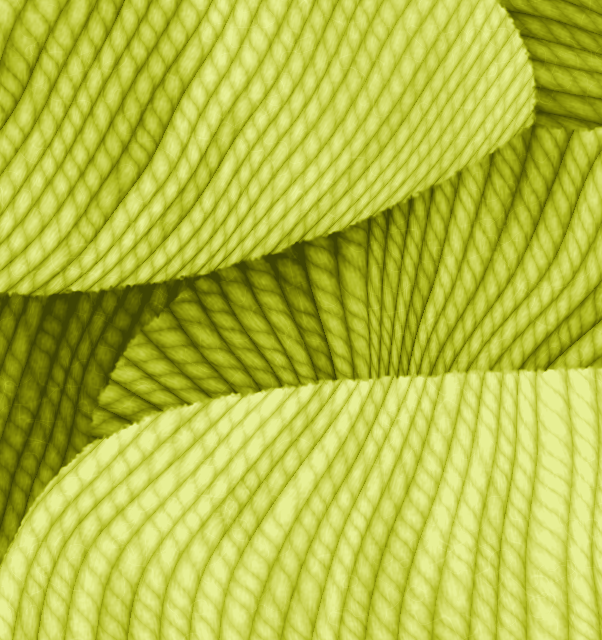
This texture is drawn by a Shadertoy shader. Its source:

```glsl
// Overlapping skeins of twisted lime-green wool yarn with soft shadows between them.

float hash(vec2 p) {
    p = fract(p * vec2(0.1031, 0.1137));
    p += dot(p, p.yx + 33.33);
    return fract((p.x + p.y) * p.x * 7.31 + p.y * 5.17);
}

float noise(vec2 p) {
    vec2 i = floor(p), f = fract(p);
    f = f * f * (3.0 - 2.0 * f);
    return mix(mix(hash(i), hash(i + vec2(1, 0)), f.x),
               mix(hash(i + vec2(0, 1)), hash(i + vec2(1, 1)), f.x), f.y);
}

// Relief of plied yarn: q.x counts strands, q.y counts twists along them.
float yarn(vec2 q, float seed) {
    q.x += 0.5 * (noise(q * vec2(0.6, 0.16) + seed) - 0.5);
    float id = floor(q.x), across = q.x - id - 0.5;
    float pick = hash(vec2(id + 40.0, seed));
    float body = pow(max(1.0 - 3.8 * across * across, 0.0), 0.65);
    float wobble = 1.1 * noise(vec2(id * 3.7 + seed, q.y * 0.45));
    float phase = q.y + across * (0.75 + 2.2 * across * across) + pick * 5.0 + wobble;
    float ply = pow(abs(sin(3.14159 * phase)), 0.8);
    float lit = body * mix(0.6, 1.05, ply) - 0.72;
    float fibre = noise(vec2(q.x * 9.0 + phase * 4.0, q.y * 2.5 - across * 6.0)) - 0.5;
    // Some strands sink, leaving a broad dark furrow
    float sunk = smoothstep(0.6, 0.85, noise(vec2(id * 2.3 + seed, q.y * 0.09)));
    return lit + 0.2 * fibre + 0.16 * (pick - 0.5) - 0.24 * sunk - 0.12 * across;
}

// Thin, curling stray fibres.
float hairs(vec2 p) {
    float sum = 0.0;
    for (int i = 0; i < 3; i++) {
        float a = 0.6 + 1.1 * float(i);
        vec2 r = mat2(cos(a), sin(a), -sin(a), cos(a)) * p * vec2(1.0, 1.3) + 3.0 * a;
        float thread = smoothstep(0.035, 0.0, abs(noise(r * 34.0) - 0.5));
        sum += thread * smoothstep(0.5, 0.75, noise(r * 17.0 + 9.0));
    }
    return sum;
}

// Tone from deep olive to pale lime.
vec3 wool(float t) {
    t = clamp(t, 0.0, 1.06) * 5.0;
    vec3 c = mix(vec3(0.25, 0.27, 0.01), vec3(0.38, 0.40, 0.01), clamp(t, 0.0, 1.0));
    c = mix(c, vec3(0.53, 0.56, 0.03), clamp(t - 1.0, 0.0, 1.0));
    c = mix(c, vec3(0.68, 0.72, 0.12), clamp(t - 2.0, 0.0, 1.0));
    c = mix(c, vec3(0.79, 0.82, 0.33), clamp(t - 3.0, 0.0, 1.0));
    return mix(c, vec3(0.88, 0.91, 0.52), clamp(t - 4.0, 0.0, 1.3));
}

float cover(float d) { return smoothstep(-0.004, 0.005, d); }

void mainImage(out vec4 fragColor, in vec2 fragCoord) {
    vec2 p = fragCoord / iResolution.y;
    float x = p.x, y = p.y;
    float fuzz = 0.006 * (noise(p * 190.0) - 0.5) + 0.006 * (noise(p * 28.0) - 0.5);
    float drift = 0.02 * (noise(p * 7.0) - 0.5);

    // Signed depth inside each skein outline
    float rise = y - (0.538 + 0.36 * x * x + 0.05 * pow(x, 6.0));
    float upper = min(rise, 0.838 - 2.3 * (y - 0.84) * (y - 0.84) - x) + fuzz;
    float lower = 0.436 - 0.2 * exp(-10.0 * x) - 0.12 * exp(-2.5 * x) - y + fuzz;
    float middle = min(x - 0.143 - 2.6 * (y - 0.31) * (y - 0.31),
                       0.8 + 0.004 * sin(x * 40.0) - y) + fuzz;
    float upperShade = min(upper, 0.0), lowerShade = min(lower, 0.0);
    float middleShade = min(middle, 0.0);

    // Dark skein at far left
    float tone = 0.41 + 0.45 * yarn(vec2((x - 0.35 * y + drift) * 28.0, y * 30.0), 3.0);
    tone -= 0.3 * exp(upperShade * 13.0) + 0.16 * exp(middleShade * 22.0);

    // Far skein at top right, strands almost level
    float level = y + 0.2 * x + 0.5 * (x - 0.85) * (x - 0.85) + drift;
    float far = 0.53 + 0.45 * yarn(vec2(level * 28.0, x * 24.0), 7.0);
    far -= 0.24 * exp(upperShade * 35.0) + 0.24 * exp(middleShade * 30.0);
    tone = mix(tone, far, step(0.74, x) * step(0.7, y));

    // Middle skein, strands fanning upward
    vec2 fan = vec2(x - 0.57 + drift, y - 0.15 + 0.5 * max(x - 0.57, 0.0));
    float angle = atan(fan.x, fan.y);
    float mid = 0.56 + 0.14 * smoothstep(0.52, 0.75, x);
    mid += 0.6 * yarn(vec2(angle * 10.0 + 8.0 * max(angle, 0.0), length(fan) * 29.0), 11.0);
    mid -= 0.5 * exp(upperShade * 18.0) * mix(1.0, 0.4, smoothstep(0.5, 0.8, x));
    mid -= 0.15 * exp(lowerShade * 22.0);
    mid += 0.05 * smoothstep(0.06, 0.0, middle);
    tone = mix(tone, mid, cover(middle));

    // Upper skein, strands sweeping out of its lower rim
    float h = max(rise, 0.0);
    float sweep = (0.36 * h + 0.13 * (1.0 - exp(-7.0 * h))) * (1.0 + 0.6 * x);
    float top = 0.77 + 0.09 * smoothstep(0.15, 0.6, x);
    top -= 0.07 * smoothstep(0.2, 0.4, h) * smoothstep(0.45, 0.1, x);
    top += mix(0.62, 0.42, smoothstep(0.25, 0.75, x))
         * yarn(vec2((x - sweep + drift) * 24.0, (y + 0.4 * x) * 27.0), 17.0);
    top -= 0.2 * exp(-h * 55.0);
    top += 0.14 * (noise(p * vec2(9.0, 5.0)) - 0.5);
    tone = mix(tone, top, cover(upper));

    // Lower skein, strands bending over its crest
    float lean = 0.8 * (1.0 - smoothstep(0.3, 0.95, x));
    float bend = lean * (0.2 * y + 2.0 * y * y);
    float front = 0.92 + 0.54 * yarn(vec2((x - bend + drift) * 20.5, y * 29.0 + x * 8.0), 23.0);
    front += 0.06 * exp(-max(lower, 0.0) * 18.0);
    front -= 0.1 * smoothstep(0.22, 0.0, y) * smoothstep(0.05, 0.5, x);
    front += 0.12 * (noise(p * vec2(10.0, 6.0) + 4.0) - 0.5);
    tone = mix(tone, front, cover(lower));

    // Loose fibres and grain
    tone += 0.06 * hairs(p) + 0.07 * (noise(p * 240.0) - 0.5);
    fragColor = vec4(wool(tone), 1.0);
}
```
